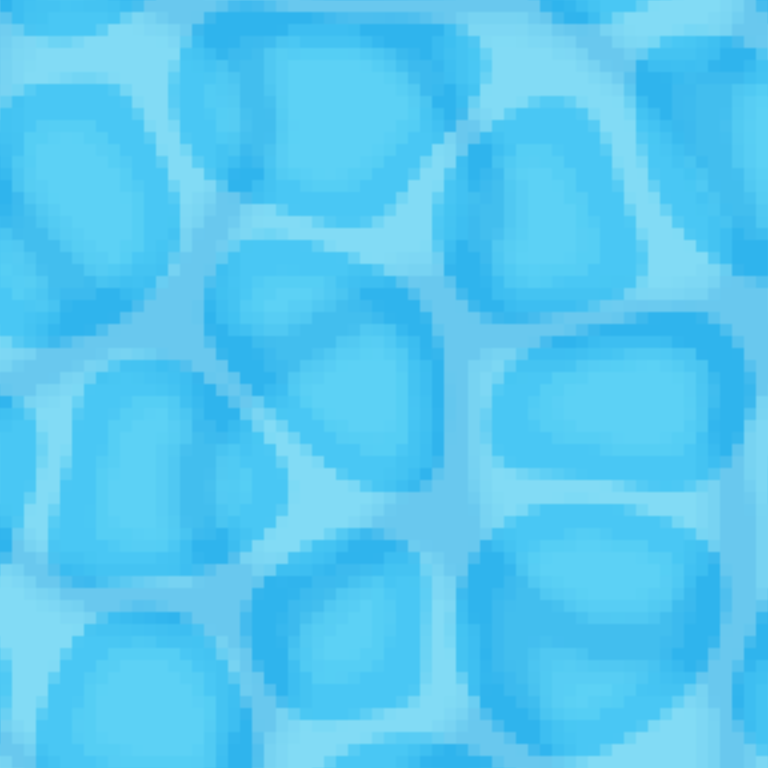
A Shadertoy shader for this texture:

```glsl
const float BLOCKS = 64.0;    // mosaic blocks across the canvas
const float BLOCK_BLUR = 0.2; // soft seam, as a fraction of a block

const vec3 POOL_LIGHT = vec3(0.36, 0.82, 0.96);
const vec3 POOL_MID   = vec3(0.285, 0.78, 0.955);
const vec3 CAUSTIC    = vec3(0.51, 0.86, 0.96);
const vec3 SHADE      = vec3(0.10, 0.075, 0.025);

vec2 hash2(vec2 p, float seed) {
    vec3 q = fract(vec3(p.xyx) * vec3(0.1031, 0.1030, 0.0973) + seed * 0.137);
    q += dot(q, q.yzx + 33.33);
    return fract((q.xx + q.yz) * q.zy);
}

vec2 cellPoint(vec2 cell, float seed) {
    return cell + 0.5 + 0.78 * (hash2(cell + 17.0, seed) - 0.5);
}

// Layered sines bend the straight cell walls
vec2 ripple(vec2 p, float amount) {
    vec2 bend = sin(p.yx * 3.1 + vec2(0.4, 2.1));
    bend += 0.5 * sin(p.yx * 6.3 + p * 1.7 + vec2(1.9, 0.6));
    return p + amount * bend;
}

// Cellular wall distance; the soft minimum widens the junctions
float wallDistance(vec2 p, float seed, float sharpness) {
    vec2 home = floor(p);
    vec2 nearest = vec2(0.0);
    float best = 1e3;
    for (int y = -1; y <= 1; y++)
    for (int x = -1; x <= 1; x++) {
        vec2 toPoint = cellPoint(home + vec2(x, y), seed) - p;
        float d = dot(toPoint, toPoint);
        if (d < best) { best = d; nearest = toPoint; }
    }
    float sum = 0.0;
    for (int y = -2; y <= 2; y++)
    for (int x = -2; x <= 2; x++) {
        vec2 toPoint = cellPoint(home + vec2(x, y), seed) - p;
        vec2 across = toPoint - nearest;
        if (dot(across, across) > 1e-4) {
            float d = dot(0.5 * (toPoint + nearest), normalize(across));
            sum += exp(-sharpness * d);
        }
    }
    return -log(sum) / sharpness;
}

// One inside the threshold, fading to zero outside it
float band(float d, float threshold, float softness) {
    return 1.0 - smoothstep(threshold - softness, threshold + softness, d);
}

vec3 water(vec2 uv) {
    float wall = wallDistance(ripple(uv * 3.2, 0.06), 3.0, 9.0);
    float shadow = wallDistance(ripple(uv * 2.9 + 5.3, 0.11), 8.0, 12.0);

    // Stepped pool tones
    float rim = 0.65 * band(wall, 0.16, 0.01) + 0.35 * band(wall, 0.21, 0.01);
    vec3 color = mix(POOL_LIGHT, POOL_MID, rim);

    // Bright caustic net, then the stepped shadow net over everything
    color = mix(color, CAUSTIC, band(wall, 0.035, 0.022));
    float dark = 0.55 * band(shadow, 0.055, 0.012)
               + 0.25 * band(shadow, 0.095, 0.012)
               + 0.20 * band(shadow, 0.14, 0.012);
    return color - SHADE * dark;
}

vec3 blockColor(vec2 block) {
    return water((block + 0.5) / BLOCKS);
}

void mainImage(out vec4 fragColor, in vec2 fragCoord) {
    // Blend neighbouring blocks only close to their seams
    vec2 grid = fragCoord / iResolution.y * BLOCKS - 0.5;
    vec2 block = floor(grid);
    vec2 blend = clamp((grid - block - 0.5) / BLOCK_BLUR + 0.5, 0.0, 1.0);

    vec3 lower = mix(blockColor(block), blockColor(block + vec2(1, 0)), blend.x);
    vec3 upper = mix(blockColor(block + vec2(0, 1)), blockColor(block + 1.0), blend.x);
    fragColor = vec4(mix(lower, upper, blend.y), 1.0);
}
```
